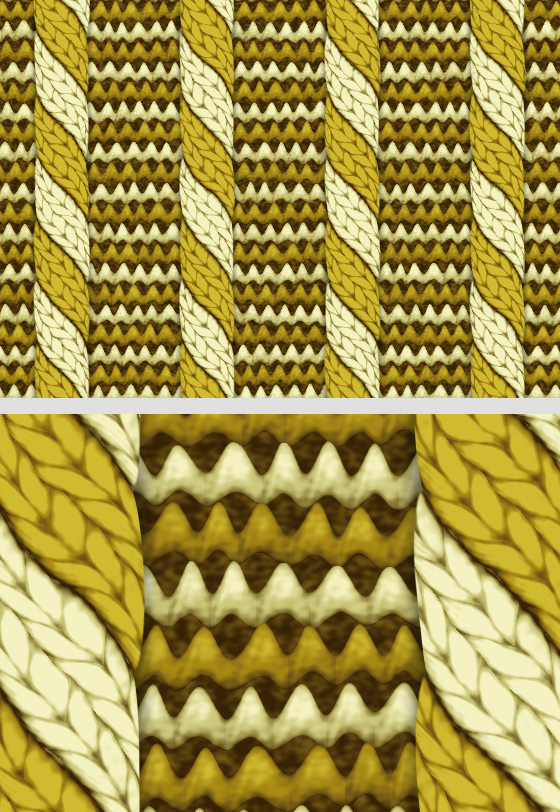
Top: the whole. Bottom: its middle third, enlarged.
Give the GLSL for this texture, as a Shadertoy shader.

```glsl
// Two-colour knitted fabric: garter ridges of alternating cream and gold yarn,
// crossed by four upright cables whose cream and gold strands twist downwards.
// Each part yields a yarn shade, which a per-colour ramp turns into the final tone.

// Lengths are fractions of the canvas height; y runs downwards from the top.
const float CABLE_FIRST = 0.155;   // centre of the leftmost cable
const float CABLE_PITCH = 0.365;
const float CABLE_HALF  = 0.067;
const float TWIST_TOP   = 0.239;   // centre of the first cream strand
const float TWIST_PITCH = 0.311;   // one cream plus one gold strand
const float ROW_TOP     = 0.083;   // first cream ridge
const float ROW_PITCH   = 0.0508;
const float STITCH      = 0.041;   // width of one garter bump
const float LEG_LENGTH  = 0.043;   // length of one cable stitch
const float BUMP_SWING  = 0.19;    // in row pitches
const float WOBBLE      = 0.0055;
const float GRAIN       = 0.17;

const vec3 DEEP        = vec3(0.21, 0.13, 0.02);
const vec3 SHADOW      = vec3(0.44, 0.34, 0.08);
const vec3 GOLD_MID    = vec3(0.65, 0.53, 0.08);
const vec3 GOLD_LIGHT  = vec3(0.81, 0.73, 0.19);
const vec3 CREAM_SHADE = vec3(0.52, 0.46, 0.19);
const vec3 CREAM_MID   = vec3(0.80, 0.78, 0.48);
const vec3 CREAM_LIGHT = vec3(0.96, 0.95, 0.76);
const float TAU = 6.2831853;

float hash(vec2 p) {
    vec3 q = fract(p.xyx * vec3(0.1031, 0.1030, 0.0973));
    q += dot(q, q.yzx + 33.33);
    return fract((q.x + q.y) * q.z);
}

float cornerSlope(vec2 cell, vec2 offset) {
    float angle = TAU * hash(cell);
    return dot(vec2(cos(angle), sin(angle)), offset);
}

// Gradient noise, roughly -0.7 to 0.7
float noise(vec2 p) {
    vec2 i = floor(p), f = fract(p), e = vec2(1, 0);
    vec2 w = f * f * f * (f * (f * 6.0 - 15.0) + 10.0);
    return mix(mix(cornerSlope(i, f), cornerSlope(i + e, f - e), w.x),
               mix(cornerSlope(i + e.yx, f - e.yx), cornerSlope(i + 1.0, f - 1.0), w.x), w.y);
}

// Yarn tone for a shade of 0 (crevice) to 1 (highlight)
vec3 yarnColor(float shade, float cream) {
    vec3 c = mix(DEEP, mix(SHADOW, CREAM_SHADE, cream), smoothstep(0.0, 0.32, shade));
    c = mix(c, mix(GOLD_MID, CREAM_MID, cream), smoothstep(0.25, 0.62, shade));
    return mix(c, mix(GOLD_LIGHT, CREAM_LIGHT, cream), smoothstep(0.58, 1.0, shade));
}

// Interlocking wavy ridges; the topmost yarn wins
vec3 garter(vec2 p) {
    float row = (p.y - ROW_TOP) / ROW_PITCH;
    float best = 0.0, shade = 0.12 + 0.22 * noise(p * 60.0), cream = 0.0;
    for (int k = -1; k <= 1; k++) {
        float id = floor(row + 0.5) + float(k);
        float x = p.x / STITCH + hash(vec2(id + 20.0, 3.0)) + 0.3 * noise(vec2(p.x * 14.0, id * 3.7));
        float crown = cos(TAU * x);
        float radius = 0.35 + 0.07 * crown + 0.08 * noise(vec2(x * 1.3, id * 5.3));
        float d = (row - id + BUMP_SWING * crown) / radius;
        float body = sqrt(max(1.0 - d * d, 0.0));
        float level = body * (0.78 + 0.22 * crown);
        if (level > best) {
            best = level;
            cream = 1.0 - mod(id, 2.0);
            float ply = 0.05 * sin(TAU * (x * 3.0 + d * 0.6));
            float tone = 0.18 * (hash(vec2(floor(x + 0.5), id) + 40.0) - 0.5);
            shade = level * (0.84 + 0.12 * cream - 0.24 * d) + (ply + tone) * body;
        }
    }
    return yarnColor(shade + GRAIN * noise(p * vec2(120.0, 170.0)), cream);
}

// Twisted strands built from columns of slanted stitch legs; alpha is coverage
vec4 cable(vec2 p, float x, float id, float px) {
    float u = clamp(x / CABLE_HALF, -1.2, 1.2);
    float twist = (p.y - TWIST_TOP) / TWIST_PITCH - 0.20 * u - 0.10 * u * u * u;
    float strand = 2.0 * twist + 0.5 + 0.06 * noise(p * 13.0);
    float across = fract(strand), strandId = floor(strand);
    float cream = 1.0 - mod(strandId, 2.0);
    float body = sqrt(max(4.0 * across * (1.0 - across), 0.0));

    // Paired legs lean towards each other to form chains of V stitches
    float leg = across * 4.0 + 0.25 * noise(p * 30.0);
    float side = mod(floor(leg), 2.0), q = fract(leg) - 0.5;
    float along = (0.86 * p.y + 0.5 * x) / LEG_LENGTH + (side - 0.5) * 1.5 * q
                + 0.4 * floor(leg * 0.5) + hash(vec2(strandId + 9.0, id));
    float end = fract(along) - 0.5;
    float loop = smoothstep(0.0, 0.6, 1.0 - 2.2 * q * q - 3.4 * end * end);
    float tone = 0.16 * (hash(vec2(floor(along), floor(leg) + 4.0 * strandId) + 60.0) - 0.5);
    float ply = 0.05 * sin(TAU * (along * 3.0 + q * 2.0));
    float groove = 1.0 - 0.34 * smoothstep(0.3, 0.5, abs(q));

    float roundness = sqrt(max(1.0 - 0.72 * u * u, 0.0));
    float shade = smoothstep(0.0, 0.75, body) * (0.45 + 0.55 * loop) * groove
                * (0.58 + 0.46 * roundness) * 1.08 + tone + ply;
    shade += GRAIN * noise(p * vec2(150.0, 110.0));
    float edge = CABLE_HALF * (0.87 + 0.15 * body) - abs(x);
    return vec4(yarnColor(shade, cream), smoothstep(-px, px, edge));
}

void mainImage(out vec4 fragColor, in vec2 fragCoord) {
    float px = 1.0 / iResolution.y;
    vec2 p = vec2(fragCoord.x, iResolution.y - fragCoord.y) * px;
    p += WOBBLE * vec2(noise(p * 7.0), noise(p * 7.0 + 31.0));

    float id = floor((p.x - CABLE_FIRST) / CABLE_PITCH + 0.5);
    float x = p.x - CABLE_FIRST - id * CABLE_PITCH;

    // Ridges sink into shade where they pass beneath a cable
    float sink = smoothstep(CABLE_HALF * 0.85, CABLE_HALF * 1.25, abs(x));
    vec3 color = garter(p) * mix(0.5, 1.0, sink);
    vec4 rope = cable(p, x, id, px);
    fragColor = vec4(mix(color, rope.rgb, rope.a), 1.0);
}
```
